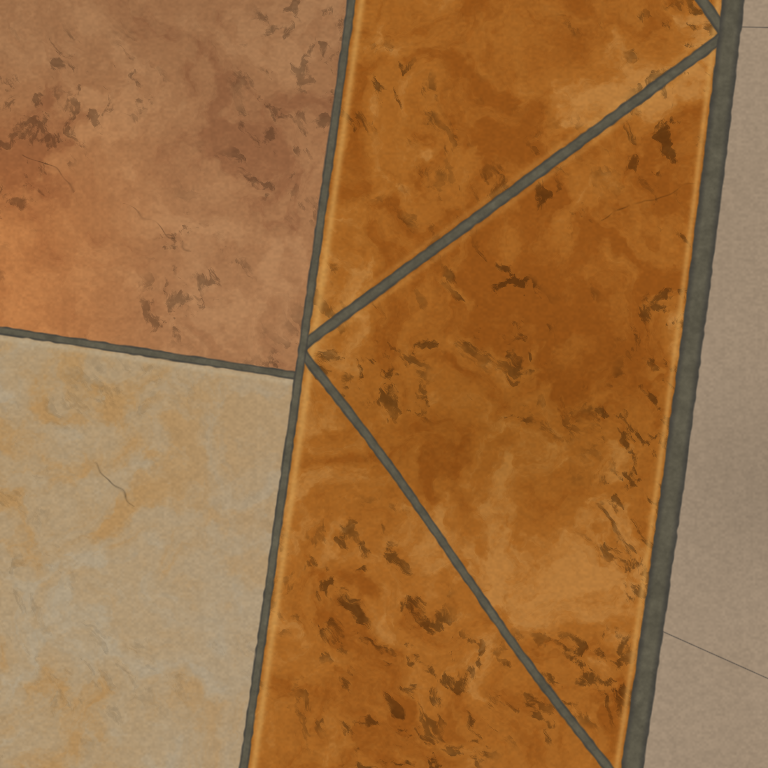
Write a three.js fragment shader that draws this texture.

```glsl
varying vec2 vUv;

const float SOFT = 0.0016;
const vec3 GROUT = vec3(0.36, 0.34, 0.28);
const vec3 GROUT_DARK = vec3(0.23, 0.22, 0.21);

float hash(vec2 p) {
  return fract(sin(dot(p, vec2(127.1, 311.7))) * 43758.5453);
}

float noise(vec2 p) {
  vec2 i = floor(p), f = fract(p);
  f = f * f * (3.0 - 2.0 * f);
  return mix(mix(hash(i), hash(i + vec2(1.0, 0.0)), f.x),
             mix(hash(i + vec2(0.0, 1.0)), hash(i + 1.0), f.x), f.y);
}

float fbm(vec2 p) {
  float sum = 0.0, amp = 0.5;
  for (int i = 0; i < 6; i++) {
    sum += amp * noise(p);
    p = mat2(1.6, 1.2, -1.2, 1.6) * p + 7.3;
    amp *= 0.55;
  }
  return sum / 1.08;
}

float segment(vec2 p, vec2 a, vec2 b) {
  vec2 d = b - a;
  return length(p - a - d * clamp(dot(p - a, d) / dot(d, d), 0.0, 1.0));
}

// Coverage of a band whose signed distance is d
float band(float d, float halfWidth) {
  return 1.0 - smoothstep(-SOFT, SOFT, abs(d) - halfWidth);
}

float glow(float d, float width) {
  return exp(-d * d / (width * width));
}

// Mottled glaze: broad clouds, fine grit and dark pits
vec3 glaze(vec2 p, vec3 dark, vec3 mid, vec3 light, float pits) {
  vec2 warp = vec2(fbm(p * 9.0), fbm(p * 9.0 + 31.0)) - 0.5;
  float cloud = fbm(p * 6.0 + warp * 2.0);
  float grit = fbm(p * 27.0 + warp * 5.0 + 11.0);
  float tone = cloud * 0.6 + grit * 0.4;
  vec3 col = mix(dark, mid, smoothstep(0.32, 0.52, tone));
  col = mix(col, light, smoothstep(0.50, 0.68, tone));
  vec2 slant = mat2(0.82, -0.57, 0.57, 0.82) * p;
  float pit = fbm(slant * vec2(65.0, 42.0) + warp * 4.0);
  float patchy = smoothstep(0.40, 0.62, fbm(p * 8.0 + 53.0));
  return col * (1.0 - pits * smoothstep(0.56, 0.70, pit) * patchy);
}

// Hairline with a ragged path and broken strength
float crack(vec2 p, vec2 a, vec2 b) {
  vec2 shake = vec2(noise(p * 55.0), noise(p * 55.0 + 19.0)) - 0.5;
  return band(segment(p + shake * 0.014, a, b), 0.0006) * noise(p * 90.0);
}

vec3 grout(vec3 col, vec2 p, float d, float halfWidth) {
  float rough = (noise(p * 110.0) - 0.5) * 0.0018;
  vec3 body = GROUT * (0.85 + 0.3 * fbm(p * 75.0));
  body = mix(body, GROUT_DARK, smoothstep(0.35, 1.0, abs(d) / halfWidth) * 0.65);
  return mix(col, body, band(d + rough, halfWidth));
}

void main() {
  vec2 p = vUv;

  // Signed distances to the joints
  float leftJoint = (p.x - 0.317 - 0.141 * p.y) * 0.99;
  float rightJoint = (p.x - 0.823 - 0.150 * p.y + 0.018 * p.y * p.y) * 0.99;
  float crossLine = p.y - 0.570 + 0.153 * p.x;
  float rising = segment(p, vec2(0.394, 0.550), vec2(0.940, 0.951));
  float bend = 0.005 * sin(clamp((p.x - 0.393) / 0.4, 0.0, 1.0) * 6.283);
  float falling = segment(p - vec2(bend, 0.0), vec2(0.393, 0.541), vec2(0.796, -0.005));
  float corner = segment(p, vec2(0.910, 1.006), vec2(0.944, 0.957));

  // Left tiles: terracotta above, cream below
  vec3 clay = glaze(p + 3.0, vec3(0.57, 0.38, 0.25), vec3(0.64, 0.45, 0.30),
                    vec3(0.69, 0.50, 0.34), 0.22);
  float warmth = smoothstep(0.28, 0.0, p.x) * smoothstep(0.95, 0.68, p.y);
  clay = mix(clay, clay * vec3(1.08, 0.98, 0.84), warmth);
  clay *= 1.0 - 0.06 * smoothstep(0.75, 1.0, p.y);
  clay *= 1.0 - 0.35 * crack(p, vec2(0.16, 0.735), vec2(0.25, 0.675));
  clay *= 1.0 - 0.35 * crack(p, vec2(0.03, 0.80), vec2(0.10, 0.755));
  vec3 cream = glaze(p + 8.0, vec3(0.69, 0.54, 0.35), vec3(0.68, 0.58, 0.44),
                     vec3(0.68, 0.61, 0.50), 0.07);
  cream = mix(cream, vec3(0.66, 0.60, 0.51), 0.45 * smoothstep(0.12, 0.38, p.x));
  cream *= 1.0 - 0.45 * crack(p, vec2(0.12, 0.40), vec2(0.17, 0.345));
  vec3 col = mix(cream, clay, smoothstep(-SOFT, SOFT, crossLine));
  col = mix(col, vec3(0.72, 0.65, 0.53), 0.5 * glow(crossLine + 0.010, 0.004));
  col = grout(col, p, crossLine, 0.0052);

  // Amber triangles with pale bevels
  vec3 amber = glaze(p, vec3(0.57, 0.32, 0.10), vec3(0.64, 0.39, 0.145),
                     vec3(0.71, 0.48, 0.235), 0.32);
  float shade = glow(length((p - vec2(0.66, 0.44)) * vec2(0.7, 1.3)), 0.16);
  amber = mix(amber, amber * vec3(0.91, 0.89, 0.80), shade);
  amber *= 1.0 - 0.4 * crack(p, vec2(0.79, 0.715), vec2(0.90, 0.765));
  vec3 bevel = vec3(0.78, 0.57, 0.30);
  amber = mix(amber, bevel, 0.75 * glow(leftJoint - 0.013, 0.005));
  amber = mix(amber, bevel, 0.65 * glow(rightJoint + 0.020, 0.004));
  amber = mix(amber, bevel, 0.25 * glow(rising - 0.011, 0.004));
  amber = grout(amber, p, rising, 0.0070);
  amber = grout(amber, p, falling, 0.0058);
  amber = grout(amber, p, corner, 0.0075);
  col = mix(col, amber, smoothstep(-SOFT, SOFT, leftJoint));
  col = grout(col, p, leftJoint, 0.0056);

  // Smooth stone border with fine seams
  vec3 stone = mix(vec3(0.60, 0.52, 0.43), vec3(0.64, 0.56, 0.47), fbm(p * 5.0));
  stone *= 0.98 + 0.04 * fbm(p * 60.0);
  stone *= 1.0 - 0.08 * glow(length(p - vec2(1.0, 0.36)), 0.12);
  float seam = min(segment(p, vec2(0.86, 0.179), vec2(1.01, 0.112)),
                   segment(p, vec2(0.96, 0.965), vec2(1.01, 0.964)));
  stone = mix(stone, GROUT_DARK, 0.7 * band(seam, 0.0004));
  col = mix(col, stone, smoothstep(-SOFT, SOFT, rightJoint));
  col = grout(col, p, rightJoint, 0.0145);

  // Fine woven surface grain
  float weave = noise(p * vec2(190.0, 260.0)) + noise(p * 330.0) - 1.0;
  gl_FragColor = vec4(col * (1.0 + 0.055 * weave), 1.0);
}
```
